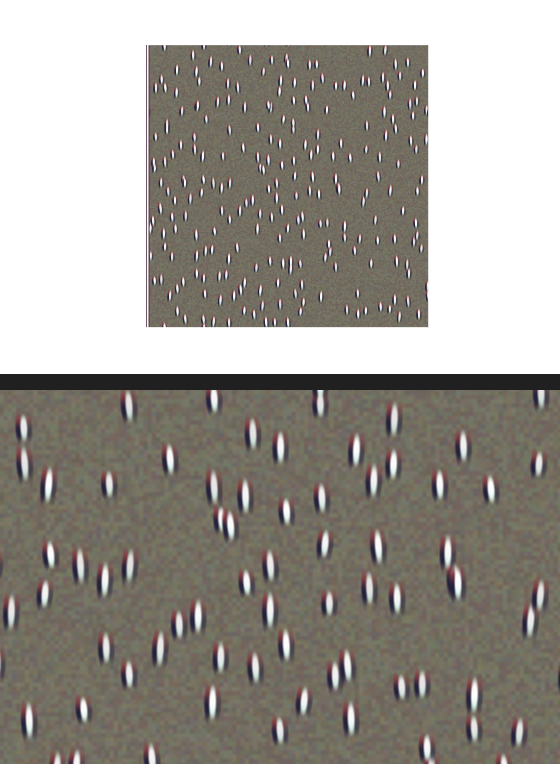
Top: the whole. Bottom: its middle third, enlarged.
A Shadertoy shader for this pattern:

```glsl
// Lengths are in canvas heights.
const vec2  PANEL_CENTRE = vec2(0.0195, 0.002);  // from the canvas centre
const float PANEL_SIZE   = 0.754;
const vec2  GRID         = vec2(22.0, 14.0);     // flake cells across the panel
const vec2  FILL_RANGE   = vec2(0.50, 1.12);     // flake chance, sparse to dense
const float CLUSTERS     = 6.0;
const vec2  CORE_RADII   = vec2(0.0030, 0.0115);
const vec2  SHADE_RADII  = vec2(0.0027, 0.0130);
const float SHADE_SHIFT  = 0.0046;
const float FAR_SHADE    = 0.55;
const float TILT         = 0.16;
const float SOFTNESS     = 0.0013;
const float SPECKS       = 200.0;
const float SPECK_DEPTH  = 0.10;
const vec3  PAPER  = vec3(1.0);
const vec3  GROUND = vec3(0.45, 0.43, 0.38);
const vec3  NAVY   = vec3(0.14, 0.13, 0.23);
const vec3  MAROON = vec3(0.53, 0.24, 0.26);
const vec3  FROST  = vec3(0.88, 0.98, 0.96);

vec3 hash3(vec2 p) {
    vec3 q = fract(p.xyx * vec3(0.1031, 0.1030, 0.0973));
    q += dot(q, q.yxz + 33.33);
    return fract((q.xxy + q.yzz) * q.zyx);
}

// Value noise in three channels, repeating after period cells.
vec3 wrapNoise(vec2 p, float period) {
    vec2 i = floor(p), f = fract(p);
    f = f * f * (3.0 - 2.0 * f);
    vec2 a = mod(i, period), b = mod(i + 1.0, period);
    return mix(mix(hash3(a), hash3(vec2(b.x, a.y)), f.x),
               mix(hash3(vec2(a.x, b.y)), hash3(b), f.x), f.y);
}

// Coverage of a soft ellipse.
float ellipse(vec2 d, vec2 radii, float soft) {
    float dist = (length(d / radii) - 1.0) * radii.x;
    return 1.0 - smoothstep(-soft, soft, dist);
}

// Coverage of the span from a to b.
float span(float x, float a, float b, float soft) {
    return smoothstep(a - soft, a + soft, x) * (1.0 - smoothstep(b - soft, b + soft, x));
}

// One flake: dark flanks, red above and blue below, around a bright core.
vec3 paintFlake(vec3 col, vec2 d, vec3 rnd, float soft) {
    d.x -= d.y * (rnd.x - 0.5) * TILT;
    d.y /= mix(0.8, 1.15, rnd.y);
    vec3 shade = mix(NAVY, MAROON, smoothstep(-0.003, 0.011, d.y));
    float near = ellipse(d + vec2(SHADE_SHIFT, 0.0), SHADE_RADII, soft);
    float far = ellipse(d - vec2(SHADE_SHIFT, 0.0), SHADE_RADII, soft) * FAR_SHADE;
    col = mix(col, shade, max(near, far));
    vec3 light = mix(FROST, PAPER, smoothstep(-0.009, 0.0, d.y));
    return mix(col, light, ellipse(d, CORE_RADII, soft) * mix(0.8, 1.0, rnd.z));
}

void mainImage(out vec4 fragColor, in vec2 fragCoord) {
    float pixel = 1.0 / iResolution.y;
    vec2 p = (fragCoord - 0.5 * iResolution.xy) * pixel - PANEL_CENTRE;
    vec2 q = p / PANEL_SIZE + 0.5;
    float soft = max(SOFTNESS, 0.5 * pixel);

    // Speckled ground
    vec3 speck = wrapNoise(q * SPECKS, SPECKS) - 0.5;
    vec3 col = GROUND + SPECK_DEPTH * mix(speck, vec3(speck.g), 0.4);

    // Scattered flakes, denser in clusters
    vec2 cell = floor(q * GRID);
    for (int y = -1; y <= 1; y++)
    for (int x = -1; x <= 1; x++) {
        vec2 id = cell + vec2(x, y);
        vec2 key = mod(id, GRID);
        vec3 place = hash3(key + 17.0);
        float crowd = wrapNoise(key / GRID * CLUSTERS, CLUSTERS).x;
        if (place.z > mix(FILL_RANGE.x, FILL_RANGE.y, crowd)) continue;
        vec2 d = (q - (id + place.xy) / GRID) * PANEL_SIZE;
        col = paintFlake(col, d, hash3(key + 91.0), soft);
    }

    // Bright rule between dark lines on the left side
    float inset = p.x + 0.5 * PANEL_SIZE;
    float lineSoft = 0.5 * pixel;
    col = mix(col, mix(NAVY, MAROON, 0.35), span(inset, -0.002, 0.0085, lineSoft));
    col = mix(col, PAPER, span(inset, 0.0022, 0.0060, lineSoft));

    // Panel on white paper
    vec2 edge = 0.5 * PANEL_SIZE - abs(p);
    float inside = smoothstep(-lineSoft, lineSoft, min(edge.x, edge.y));
    fragColor = vec4(clamp(mix(PAPER, col, inside), 0.0, 1.0), 1.0);
}
```
